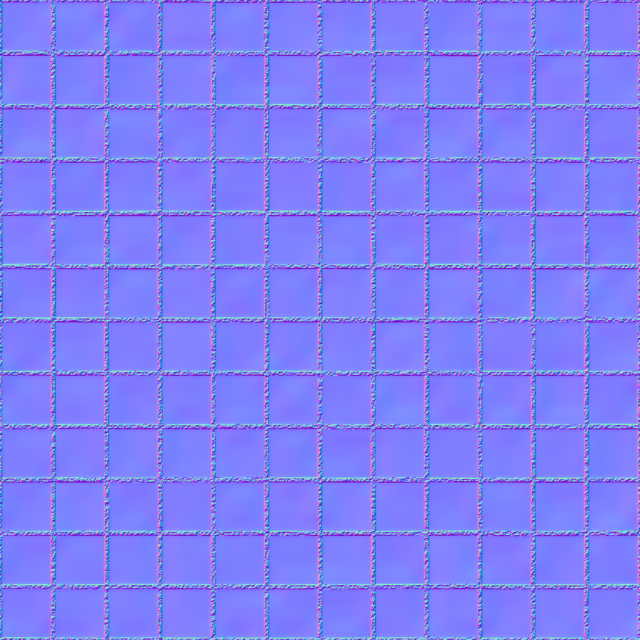
A three.js fragment shader for this texture map:

```glsl
// Tangent-space normal map of square glazed tiles set in rough, sunken grout.
// A wrapping height field (bevelled boxes, tilt, undulation, grain) is
// differentiated numerically, and the normals are averaged over a small area.
varying vec2 vUv;

const float TILES = 12.0;          // repeats across and down
const float HALF_TILE = 0.462;     // the lengths below are in tile cells
const float CORNER = 0.012;
const float BEVEL = 0.014;         // half width of the sloping edge
const float RISE = 0.023;          // tile height above the grout
const float RISE_VARIATION = 0.3;
const float SHIFT = 0.005;         // laying errors of each tile
const float TWIST = 0.007;
const float TILT = 0.022;
const float PILLOW = 0.016;        // convexity of the glaze
const float LIP = 0.003;           // soft rounding inside the bevel
const float UNDULATION = 0.03;
const float GRAIN_FREQ = 24.0;     // grout grains per cell
const float GRAIN = 0.055;
const float FINE_GRAIN = 0.028;
const float EDGE_WEAR = 0.006;
const float STEP = 0.006;          // differentiation step
const float SOFTNESS = 0.0005;     // sample offset, in canvas widths

vec3 hash3(vec2 p) {
  vec3 q = fract(vec3(p.xyx) * vec3(0.1031, 0.1030, 0.0973));
  q += dot(q, q.yxz + 33.33);
  return fract((q.xxy + q.yzz) * q.zyx);
}

// Value noise that wraps after a whole number of lattice cells.
float noise(vec2 p, float period) {
  vec2 i = floor(p);
  vec2 f = p - i;
  f = f * f * f * (f * (f * 6.0 - 15.0) + 10.0);
  vec2 a = mod(i, period);
  vec2 b = mod(i + 1.0, period);
  return mix(mix(hash3(a).x, hash3(vec2(b.x, a.y)).x, f.x),
             mix(hash3(vec2(a.x, b.y)).x, hash3(b).x, f.x), f.y);
}

float roundedBox(vec2 p, float halfSize, float radius) {
  vec2 q = abs(p) - halfSize + radius;
  return length(max(q, 0.0)) + min(max(q.x, q.y), 0.0) - radius;
}

float surfaceHeight(vec2 cell) {
  vec2 id = mod(floor(cell), TILES);
  vec3 lay = hash3(id + 17.0) * 2.0 - 1.0;
  vec3 lean = hash3(id + 71.0) * 2.0 - 1.0;

  // Slightly shifted and turned tile
  vec2 p = fract(cell) - 0.5 - lay.xy * SHIFT;
  p += vec2(-p.y, p.x) * lay.z * TWIST;

  float grain = noise(cell * GRAIN_FREQ, TILES * GRAIN_FREQ) - 0.5;
  float fine = noise(cell * GRAIN_FREQ * 2.0, TILES * GRAIN_FREQ * 2.0) - 0.5;
  float d = roundedBox(p, HALF_TILE, CORNER) + grain * EDGE_WEAR;
  float tileMask = 1.0 - smoothstep(-BEVEL, BEVEL, d);

  // Glazed face
  float face = RISE * (1.0 + RISE_VARIATION * lean.z);
  face += dot(p, lean.xy) * TILT + PILLOW * (0.4 - dot(p, p));
  face += LIP * (1.0 - smoothstep(-0.07, 0.0, d));

  // Grout bed and the broad unevenness of the wall
  float grout = GRAIN * grain + FINE_GRAIN * fine;
  float wave = UNDULATION * noise(cell * 2.0, TILES * 2.0);
  return mix(grout, face, tileMask) + wave;
}

vec3 surfaceNormal(vec2 cell) {
  vec2 e = vec2(STEP, 0.0);
  float dx = surfaceHeight(cell + e.xy) - surfaceHeight(cell - e.xy);
  float dy = surfaceHeight(cell + e.yx) - surfaceHeight(cell - e.yx);
  // Green points down
  return normalize(vec3(-dx, dy, 2.0 * STEP));
}

void main() {
  vec3 normal = vec3(0.0);
  for (int j = 0; j < 2; j++) {
    for (int i = 0; i < 2; i++) {
      vec2 offset = (vec2(float(i), float(j)) * 2.0 - 1.0) * SOFTNESS;
      normal += surfaceNormal((vUv + offset) * TILES) * 0.25;
    }
  }
  gl_FragColor = vec4(normal * 0.5 + 0.5, 1.0);
}
```
